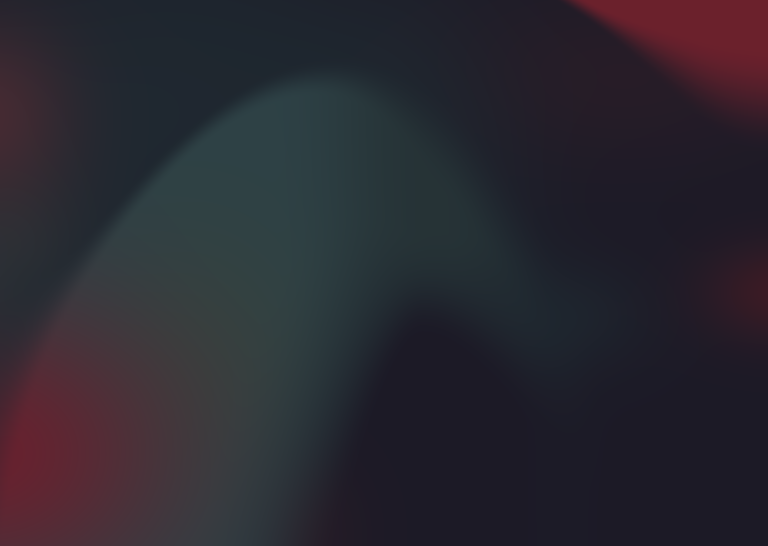
Reproduce this background procedurally as a Shadertoy shader.

```glsl
// Dark abstract backdrop: a folded teal arch on navy with soft crimson glows.

// Colours
const vec3 NAVY = vec3(0.110, 0.102, 0.150);
const vec3 SLATE = vec3(0.120, 0.155, 0.187);
const vec3 PLUM = vec3(0.158, 0.110, 0.152);
const vec3 ROSE = vec3(0.300, 0.170, 0.200);
const vec3 MIST = vec3(0.170, 0.195, 0.212);
const vec3 TEAL = vec3(0.178, 0.254, 0.272);
const vec3 MOSS = vec3(0.198, 0.262, 0.250);
const vec3 DEEP_TEAL = vec3(0.148, 0.198, 0.212);
const vec3 CRIMSON = vec3(0.405, 0.130, 0.182);
const vec3 CORNER_RED = vec3(0.420, 0.128, 0.174);
const vec3 EMBER = vec3(0.235, 0.108, 0.145);

// Arch shape, in fractions of the canvas
const vec2 RIDGE_TOP = vec2(0.430, 0.858);
const vec2 HOLLOW_TOP = vec2(0.550, 0.480);
const vec4 RIDGE_FALL = vec4(3.65, 1.1, 5.8, 2.8);   // left bend, ease; right bend, ease
const vec4 HOLLOW_FALL = vec4(13.5, 0.0, 5.8, 6.0);
const float HOLLOW_SOFTNESS = 0.095;

// Elliptical Gaussian light
float glow(vec2 p, vec2 centre, vec2 radius) {
    vec2 d = (p - centre) / radius;
    return exp(-dot(d, d));
}

// Approximate signed distance below a lopsided hump
float belowHump(vec2 p, vec2 top, vec4 fall) {
    float dx = p.x - top.x;
    vec2 bend = dx < 0.0 ? fall.xy : fall.zw;
    float ease = 1.0 + bend.y * dx * dx;
    float height = top.y - bend.x * dx * dx / ease;
    float slope = 2.0 * bend.x * dx / (ease * ease);
    return (height - p.y) / sqrt(1.0 + slope * slope);
}

// Navy field behind the arch, with its dim side lights
vec3 backdrop(vec2 p, float ridge) {
    vec3 c = mix(NAVY, PLUM, 0.9 * glow(p, vec2(0.80, 0.86), vec2(0.26, 0.16)));
    c = mix(c, SLATE, glow(p, vec2(0.20, 0.80), vec2(0.34, 0.40)));
    float halo = exp(-pow(max(-ridge, 0.0) / 0.13, 2.0));
    c = mix(c, SLATE, 0.75 * halo * smoothstep(0.82, 0.50, p.x));
    c = mix(c, SLATE, 0.75 * glow(p, vec2(0.73, 0.42), vec2(0.11, 0.10)));
    c = mix(c, MIST, 0.85 * glow(p, vec2(0.0, 0.56), vec2(0.10, 0.15)));
    c = mix(c, ROSE, 0.85 * glow(p, vec2(-0.02, 0.79), vec2(0.11, 0.17)));
    return mix(c, EMBER, glow(p, vec2(1.02, 0.465), vec2(0.10, 0.09)));
}

// Surface of the arch, from lit left face to dim right shoulder
vec3 archSurface(vec2 p) {
    vec3 c = mix(TEAL, DEEP_TEAL, smoothstep(0.35, 0.56, p.x));
    c = mix(c, SLATE, smoothstep(0.58, 0.74, p.x));
    c = mix(c, MOSS, 0.9 * glow(p, vec2(0.27, 0.36), vec2(0.14, 0.25)));
    return mix(c, CRIMSON, glow(p, vec2(-0.02, 0.17), vec2(0.24, 0.27)));
}

// Crimson corner: crisp at the top, blurred toward the right
float cornerMask(vec2 p) {
    float bend = max(p.x - 0.9, 0.0);
    float edge = 1.0 - 0.86 * (p.x - 0.742) + 3.5 * bend * bend;
    float softness = mix(0.018, 0.10, smoothstep(0.75, 1.0, p.x));
    return smoothstep(-softness, softness, p.y - edge);
}

void mainImage(out vec4 fragColor, in vec2 fragCoord) {
    vec2 p = fragCoord / iResolution.xy;
    float ridge = belowHump(p, RIDGE_TOP, RIDGE_FALL);
    float hollow = belowHump(p, HOLLOW_TOP, HOLLOW_FALL);

    // The outer rim is sharp on the left slope and softens at both ends
    float rimSoftness = mix(0.016, 0.05, smoothstep(0.22, 0.60, p.x))
                      + 0.12 * exp(-p.x / 0.035);
    float arch = smoothstep(-rimSoftness, rimSoftness, ridge);
    arch *= smoothstep(HOLLOW_SOFTNESS, -HOLLOW_SOFTNESS, hollow);
    arch *= smoothstep(0.79, 0.67, p.x);

    // Keep the hollow and lower right in plain navy
    vec3 behind = backdrop(p, ridge);
    float shade = smoothstep(-0.04, 0.10, hollow) * smoothstep(0.85, 0.65, p.x);
    behind = mix(behind, NAVY, shade);
    behind = mix(behind, PLUM, 0.8 * glow(p, vec2(0.39, 0.02), vec2(0.08, 0.14)));

    vec3 colour = mix(behind, archSurface(p), arch);
    colour = mix(colour, CORNER_RED, cornerMask(p));
    fragColor = vec4(colour, 1.0);
}
```
